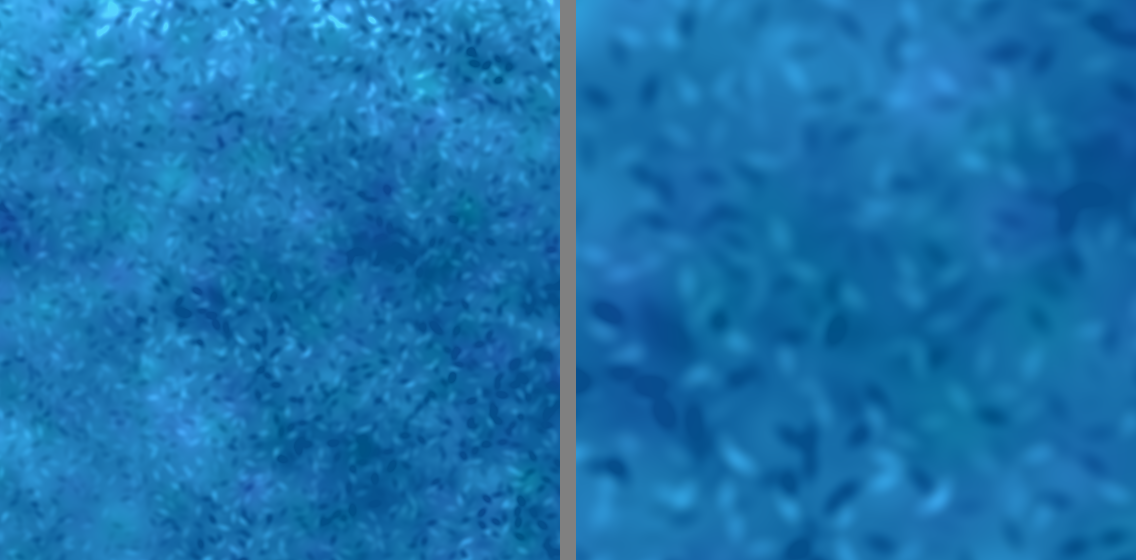
Left, the full canvas; right, a detail of the centre.
Give the GLSL for this texture, as a WebGL 2 fragment shader.

```glsl
#version 300 es
precision highp float;
// Soft blue fleece, lit from above: a vertical light falloff, slanted broad
// folds and fine fuzzy tufts are summed into one tone, then coloured by a ramp.
// All irregularity is cellular noise made of randomly turned soft blobs.

uniform vec2 u_resolution;
out vec4 fragColor;

const float TAU = 6.2832;

vec3 hash3(vec2 cell, float seed) {
    vec3 q = fract(vec3(cell.xyx + seed * 17.3) * vec3(0.1031, 0.1030, 0.0973));
    q += dot(q, q.yxz + 33.33);
    return fract((q.xxy + q.yzz) * q.zyx);
}

vec2 rotate(vec2 v, float angle) {
    float c = cos(angle), s = sin(angle);
    return vec2(c * v.x - s * v.y, s * v.x + c * v.y);
}

// One signed blob per cell; narrowness is its short radius over its long one.
// The result has zero mean and a spread of about one.
float blobNoise(vec2 p, float narrowness, float seed) {
    vec2 home = floor(p);
    float sum = 0.0;
    for (int j = -1; j <= 1; j++) {
        for (int i = -1; i <= 1; i++) {
            vec2 cell = home + vec2(i, j);
            vec3 jitter = hash3(cell, seed);
            float weight = 2.0 * hash3(cell, seed + 5.0).x - 1.0;
            vec2 d = rotate(p - cell - jitter.xy, jitter.z * TAU);
            d.y /= narrowness;
            float falloff = max(1.0 - dot(d, d), 0.0);
            sum += weight * falloff * falloff * falloff;
        }
    }
    return sum / sqrt(0.15 * narrowness);
}

// Overall light: strongest at the top edge, fading to the lower right.
float lightFalloff(vec2 p) {
    return 0.42 + 0.85 * p.y + 1.5 * pow(p.y, 5.0) + 0.9 * (0.5 - p.x);
}

// Broad folds, drawn out along a line that slants down to the right.
float folds(vec2 p) {
    vec2 q = rotate(p, 0.5) * vec2(0.75, 1.2);
    return 0.40 * blobNoise(q * 5.0, 0.8, 1.0)
         + 0.32 * blobNoise(q * 11.0, 0.75, 2.0);
}

// Fuzzy tufts in two sizes.
float tufts(vec2 p) {
    vec2 q = rotate(p, 0.35);
    return 0.50 * blobNoise(q * 27.0, 0.7, 3.0)
         + 0.85 * blobNoise(q * 54.0, 0.6, 4.0);
}

// Tone -1 is the deepest shade, tone 5 the brightest highlight.
vec3 blueRamp(float tone) {
    vec3 shades[7] = vec3[7](
        vec3(0.02, 0.31, 0.55), vec3(0.06, 0.39, 0.63),
        vec3(0.11, 0.46, 0.69), vec3(0.15, 0.53, 0.77),
        vec3(0.19, 0.61, 0.86), vec3(0.25, 0.69, 0.95),
        vec3(0.33, 0.83, 0.99));
    float level = clamp(tone + 1.0, 0.0, 5.999);
    int index = int(level);
    return mix(shades[index], shades[index + 1], fract(level));
}

void main() {
    vec2 p = gl_FragCoord.xy / u_resolution;

    // Tufts stand out more in the strong light and vary from patch to patch.
    float patchiness = 1.0 + 0.18 * blobNoise(p * 7.0, 0.9, 6.0);
    float contrast = mix(0.52, 1.0, smoothstep(0.72, 1.0, p.y)) * patchiness;
    float tone = lightFalloff(p) + folds(p) + contrast * tufts(p);

    // Slight drift between greener and more violet blue.
    float drift = blobNoise(p * 16.0, 0.8, 7.0);
    vec3 colour = blueRamp(tone) + 0.010 * drift * vec3(-1.0, 0.7, -0.8);

    fragColor = vec4(clamp(colour, 0.0, 1.0), 1.0);
}
```
